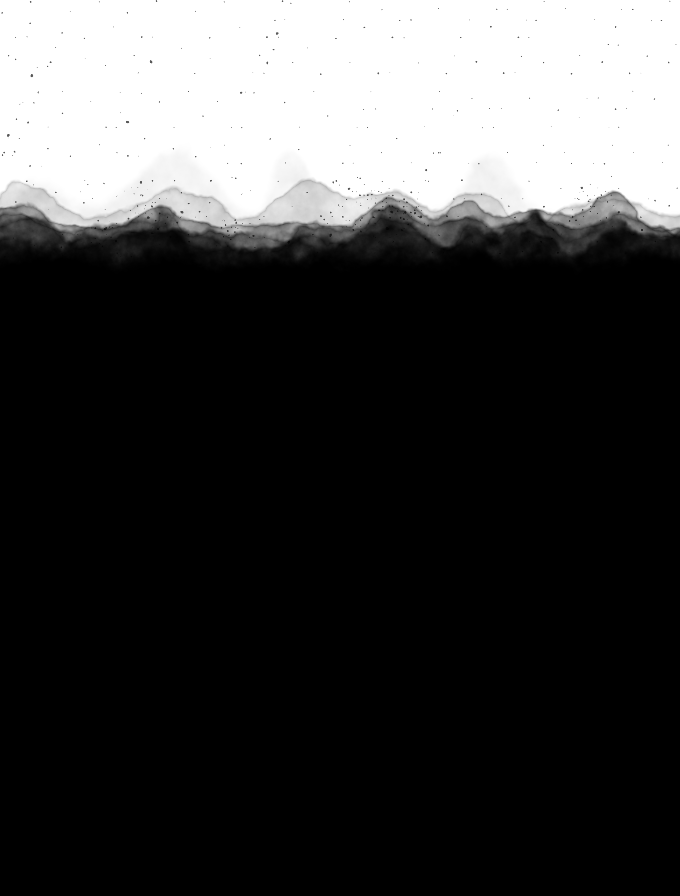
A WebGL 1 fragment shader for this background:

```glsl
precision highp float;
// Black ink wash with ragged, layered edges and fine spatter below a white sky.
uniform vec2 u_resolution;

const float ASPECT = 0.758;

float hash(vec2 p) {
  return fract(sin(dot(p, vec2(127.1, 311.7))) * 43758.5453);
}

float noise(vec2 p) {
  vec2 i = floor(p);
  vec2 f = fract(p);
  f = f * f * (3.0 - 2.0 * f);
  return mix(mix(hash(i), hash(i + vec2(1.0, 0.0)), f.x),
             mix(hash(i + vec2(0.0, 1.0)), hash(i + vec2(1.0, 1.0)), f.x), f.y);
}

// Fractal noise centred on zero
float fbm(vec2 p) {
  float sum = 0.0;
  float gain = 0.5;
  for (int i = 0; i < 5; i++) {
    sum += gain * (noise(p) - 0.5);
    p = mat2(1.6, 1.2, -1.2, 1.6) * p + 7.3;
    gain *= 0.5;
  }
  return sum;
}

float dome(float x, float center, float width) {
  float d = (x - center) / width;
  return exp(-d * d);
}

// Rise of the main ink body above its base line
float bodyRise(float x) {
  return 0.030 * dome(x, 0.02, 0.05) + 0.017 * dome(x, 0.23, 0.045)
       + 0.010 * dome(x, 0.45, 0.040) + 0.028 * dome(x, 0.575, 0.040)
       + 0.024 * dome(x, 0.69, 0.030) + 0.024 * dome(x, 0.785, 0.040)
       + 0.027 * dome(x, 0.905, 0.045);
}

// Rise of the thin, pale wash
float paleRise(float x) {
  return 0.050 * dome(x, 0.04, 0.06) + 0.032 * dome(x, 0.27, 0.08)
       + 0.046 * dome(x, 0.455, 0.05) + 0.034 * dome(x, 0.57, 0.06)
       + 0.030 * dome(x, 0.70, 0.05) + 0.022 * dome(x, 0.88, 0.08);
}

// Rise of the faint mist highest in the sky
float mistRise(float x) {
  return 0.082 * dome(x, 0.26, 0.08) + 0.070 * dome(x, 0.43, 0.04)
       + 0.065 * dome(x, 0.72, 0.05) + 0.040 * dome(x, 0.06, 0.09);
}

// Light passing one wash; pigment gathers in a dark rim at its edge
float wash(vec2 p, float top, float rough, float seed, float soft, float ink, float rim) {
  float depth = top - p.y + rough * fbm(p * 22.0 + seed);
  float cover = smoothstep(-soft, soft, depth);
  float pigment = ink * (1.0 + 1.6 * fbm(p * 60.0 + seed));
  pigment += rim * exp(-abs(depth - soft) / 0.0018);
  return 1.0 - cover * clamp(pigment, 0.0, 1.0);
}

// One random droplet per cell, kept where density is high
float spatter(vec2 p, float scale, float density, float blur) {
  vec2 q = p * scale + 0.7 * vec2(fbm(p * 90.0), fbm(p * 90.0 + 31.0));
  vec2 cell = floor(q);
  vec2 center = 0.3 + 0.4 * vec2(hash(cell + 3.1), hash(cell + 8.7));
  float radius = mix(0.08, 0.26, pow(hash(cell + 5.3), 2.0));
  float edge = blur * scale;
  float dotMask = 1.0 - smoothstep(radius - edge, radius + edge, length(fract(q) - center));
  return dotMask * step(hash(cell + 1.9), density);
}

void main() {
  vec2 uv = gl_FragCoord.xy / u_resolution;
  vec2 p = vec2(uv.x * ASPECT, uv.y);
  float pixel = 1.0 / u_resolution.y;
  float body = bodyRise(uv.x);

  // Pale washes
  float light = wash(p, 0.752 + mistRise(uv.x), 0.045, 4.0, 0.010, 0.045, 0.0);
  light *= wash(p, 0.752 + paleRise(uv.x), 0.040, 17.0, 0.0015 + pixel, 0.12, 0.12);

  // Overlapping body washes, darker and flatter towards the base
  for (int i = 0; i < 4; i++) {
    float k = float(i) / 3.0;
    float top = mix(0.749, 0.727, k) + body * mix(1.0, 0.55, k);
    light *= wash(p, top, mix(0.040, 0.055, k), 29.0 + 13.0 * float(i),
                  mix(0.0012, 0.004, k) + pixel, mix(0.30, 0.60, k), mix(0.20, 0.05, k));
  }

  // Solid ink with a grainy upper boundary
  float grain = 0.035 * fbm(p * 28.0 + 91.0) + 0.012 * fbm(p * 130.0);
  light *= smoothstep(0.702, 0.728, p.y + grain);

  // Spatter gathered in clusters above the edge
  float cluster = 0.8 * dome(uv.x, 0.13, 0.09) + 0.9 * dome(uv.x, 0.31, 0.07)
                + 0.6 * dome(uv.x, 0.55, 0.08) + 0.6 * dome(uv.x, 0.83, 0.11);
  float height = dome(p.y, 0.765, 0.032) + 0.15 * dome(p.y, 0.81, 0.03);
  float density = cluster * height * smoothstep(-0.10, 0.20, fbm(p * 18.0 + 53.0));
  float drops = max(spatter(p, 150.0, 0.40 * density, 0.5 * pixel),
                    spatter(p + 2.0, 250.0, 0.45 * density, 0.5 * pixel));
  light *= 1.0 - 0.65 * drops;

  gl_FragColor = vec4(vec3(light), 1.0);
}
```
